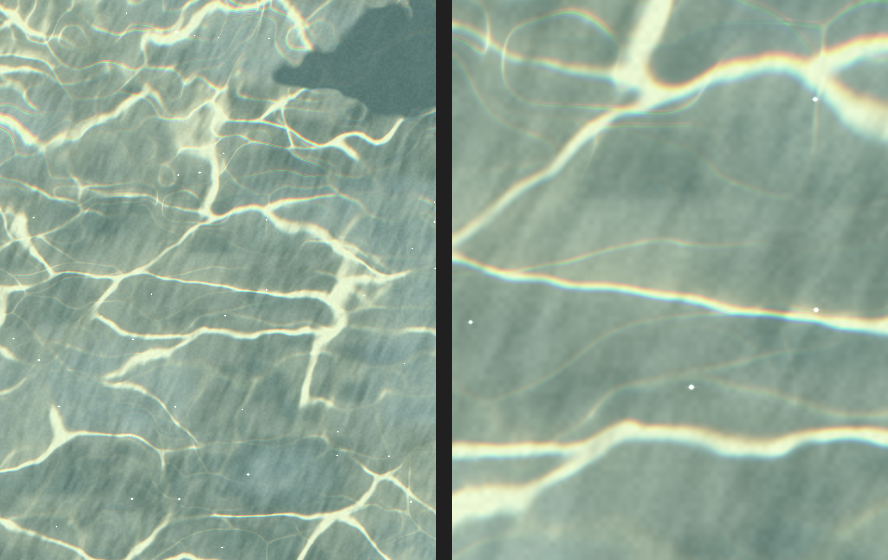
Left, the full canvas; right, a detail of the centre.
Reproduce this texture procedurally as a WebGL 1 fragment shader.

```glsl
precision highp float;
// Sunlit shallow water: a web of caustic light over a grey-green floor.
// Warped, flattened Voronoi borders make the bright filaments, contour lines of
// noise make the fine ripples, and a shifted sample per channel splits colour.
uniform vec2 u_resolution;

#define WEB_SCALE vec2(3.7, 7.6)
#define FINE_SCALE vec2(7.0, 13.0)
#define WARP 0.046
#define DISPERSION 0.0013
#define RIPPLE_GAIN 0.46
#define STREAK_GAIN 0.085
#define DEEP vec3(0.42, 0.53, 0.495)
#define WATER vec3(0.535, 0.625, 0.57)
#define SKY vec3(0.57, 0.69, 0.68)
#define HAZE vec3(0.71, 0.77, 0.65)
#define GLOW vec3(0.92, 0.97, 0.83)
#define SHADOW vec3(0.34, 0.46, 0.445)

vec2 hash22(vec2 p) {
  vec3 q = fract(p.xyx * vec3(0.1031, 0.1030, 0.0973));
  q += dot(q, q.yzx + 33.33);
  return fract((q.xx + q.yz) * q.zy);
}

// Two independent channels of smooth value noise
vec2 noise2(vec2 p) {
  vec2 i = floor(p), f = p - i;
  f = f * f * f * (f * (f * 6.0 - 15.0) + 10.0);
  vec2 low = mix(hash22(i), hash22(i + vec2(1.0, 0.0)), f.x);
  vec2 high = mix(hash22(i + vec2(0.0, 1.0)), hash22(i + 1.0), f.x);
  return mix(low, high, f.y);
}

float smoothMin(float a, float b, float k) {
  float h = max(k - abs(a - b), 0.0) / k;
  return min(a, b) - 0.25 * h * h * k;
}

// x: rounded distance to the cell border, y: random value of the cell
vec2 cells(vec2 q) {
  vec2 base = floor(q), f = q - base, nearest = vec2(0.0), id = vec2(0.0);
  float best = 9.0, border = 1.0;
  for (int y = -1; y <= 1; y++) for (int x = -1; x <= 1; x++) {
    vec2 o = vec2(float(x), float(y));
    vec2 r = o + hash22(base + o) - f;
    if (dot(r, r) < best) { best = dot(r, r); nearest = r; id = base + o; }
  }
  for (int y = -2; y <= 2; y++) for (int x = -2; x <= 2; x++) {
    vec2 o = vec2(float(x), float(y));
    vec2 r = o + hash22(base + o) - f, apart = r - nearest;
    if (dot(apart, apart) > 0.0001)
      border = smoothMin(border, dot(0.5 * (r + nearest), normalize(apart)), 0.07);
  }
  return vec2(max(border, 0.0), hash22(id + 71.0).x);
}

// Filaments of uneven width, with a halo and a lit sheet inside some cells
float web(vec2 q, vec2 vary) {
  vec2 c = cells(q);
  float width = mix(0.032, 0.125, vary.x * vary.x);
  float strength = mix(0.25, 1.0, smoothstep(0.25, 0.68, vary.y));
  float core = 1.0 - smoothstep(0.0, width, c.x);
  float sheet = smoothstep(0.45, 0.80, c.y) * smoothstep(0.0, 0.05, c.x) * exp(-3.5 * c.x);
  return strength * (0.80 * core + 0.28 * exp(-10.0 * c.x)) + 0.27 * sheet;
}

float caustics(vec2 p, float top) {
  vec2 bend = noise2(p * 5.0 + 3.0) - 0.5;
  vec2 wobble = noise2(p * 16.0 + 40.0) - 0.5;
  vec2 crinkle = noise2(p * 42.0 + 7.0) - 0.5;
  vec2 w = p + WARP * (2.0 * bend + wobble * (0.5 + 0.5 * top) + 0.13 * crinkle);
  float light = web(w * WEB_SCALE + 12.0, noise2(p * 9.0 + 21.0));
  light += mix(0.34, 0.52, top) * web((w + 0.04 * bend.yx) * FINE_SCALE + 55.0, noise2(p * 8.0 + 90.0));
  // Nested ripple contours
  vec2 level = noise2(w * vec2(8.0, 12.0) + wobble * 0.7 + 30.0);
  vec2 contour = 2.0 * abs(fract(level * vec2(4.0, 3.0)) - 0.5);
  vec2 patches = smoothstep(0.3, 0.7, noise2(p * 6.0 + 64.0));
  vec2 ripple = patches * contour * contour * contour * contour;
  return light + RIPPLE_GAIN * mix(0.35, 1.0, top) * (ripple.x + 0.8 * ripple.y);
}

// Sparse tiny glints of different sizes
float glints(vec2 p) {
  vec2 q = p * 24.0, i = floor(q), h = hash22(i + 8.0);
  vec2 d = abs(q - i - 0.3 - 0.4 * h) / mix(0.4, 1.0, h.x * h.y);
  float star = exp(-500.0 * dot(d, d)) + 0.5 * exp(-16.0 * d.x - 90.0 * d.y);
  return star * step(0.94, hash22(i + 135.0).x) * smoothstep(0.3, 0.15, max(d.x, d.y));
}

void main() {
  vec2 p = gl_FragCoord.xy / u_resolution.y;
  float top = smoothstep(0.50, 0.74, p.y);
  vec2 broad = noise2(p * vec2(4.0, 6.5) + 5.0);
  vec2 mottle = noise2(p * vec2(17.0, 30.0) + 18.0);

  // Floor tone with slanted soft streaks at two scales
  vec2 lean = p + 0.02 * (broad - 0.5);
  float streak = noise2(vec2(lean.x * 70.0 - lean.y * 24.0, lean.y * 16.0 + lean.x * 5.0)).x - 0.5;
  streak += 0.8 * (noise2(vec2(lean.x * 130.0 - lean.y * 60.0, lean.y * 42.0 + lean.x * 12.0)).y - 0.5);
  float tone = 0.55 * broad.x + 0.45 * mottle.x;
  vec3 color = mix(DEEP, WATER, smoothstep(0.22, 0.58, tone));
  color = mix(color, SKY, 0.55 * smoothstep(0.55, 0.85, broad.y));

  // Shaded patch at the upper right, with a ragged rim
  vec2 rim = p + 0.10 * (noise2(p * 10.0 + 2.0) - 0.5) + 0.035 * (noise2(p * 34.0) - 0.5);
  float patchShape = length((rim - vec2(0.67, 0.885)) / vec2(0.18, 0.08));
  patchShape = min(patchShape, length((rim - vec2(0.80, 1.0)) / vec2(0.09, 0.13)));
  float shade = 1.0 - smoothstep(0.88, 1.06, patchShape);
  color = mix(color, SHADOW, 0.92 * shade);
  color += STREAK_GAIN * streak * (1.0 - 0.8 * shade);

  // Refracted light, split by channel
  vec2 split = vec2(0.4, 1.0) * DISPERSION * (1.0 + 2.0 * top * broad.y);
  vec3 light = vec3(caustics(p - split, top), caustics(p, top), caustics(p + split, top));
  light *= (1.0 - 0.93 * shade) * (1.0 + 0.45 * streak);
  color = mix(color, HAZE, clamp(light * 1.15, 0.0, 1.0));
  color = mix(color, GLOW, smoothstep(0.38, 1.15, light));

  // Glints and fine grain
  color += glints(p) * (1.0 - shade);
  color += 0.035 * (noise2(p * 260.0).x - 0.5);
  gl_FragColor = vec4(clamp(color, 0.0, 1.0), 1.0);
}
```
